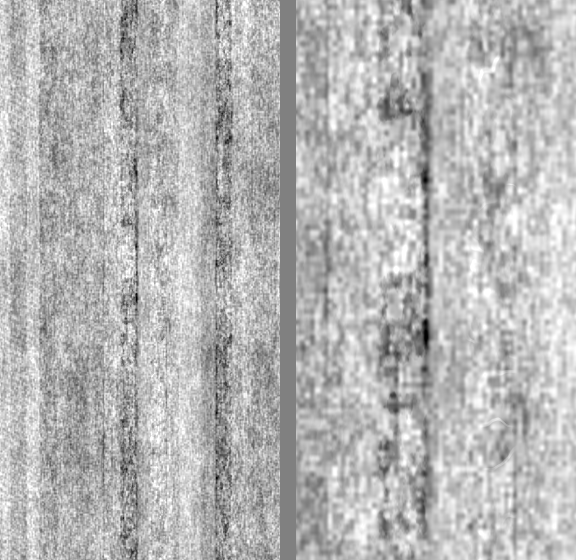
Left: the whole. Right: its middle third, enlarged.
Reproduce this texture procedurally as a Shadertoy shader.

```glsl
const int STRIPS = 17;

// Left edge, grey tone and wear of each vertical strip
const float EDGE[STRIPS] = float[](0.0, 0.037, 0.094, 0.141, 0.203, 0.273, 0.370, 0.430,
    0.490, 0.534, 0.594, 0.641, 0.682, 0.716, 0.771, 0.828, 0.898);
const float TONE[STRIPS] = float[](0.81, 0.70, 0.81, 0.65, 0.69, 0.69, 0.75, 0.66,
    0.70, 0.76, 0.75, 0.82, 0.77, 0.68, 0.65, 0.77, 0.70);
const float WEAR[STRIPS] = float[](0.2, 0.3, 0.3, 0.6, 0.5, 0.5, 0.6, 1.0,
    0.2, 0.7, 0.4, 0.1, 0.1, 0.2, 1.0, 0.5, 0.5);

float hash(vec2 p) {
    vec3 q = fract(vec3(p.xyx) * 0.1031);
    q += dot(q, q.yzx + 33.33);
    return fract((q.x + q.y) * q.z);
}

float noise(vec2 p) {
    vec2 i = floor(p), f = fract(p);
    f = f * f * (3.0 - 2.0 * f);
    return mix(mix(hash(i), hash(i + vec2(1, 0)), f.x),
               mix(hash(i + vec2(0, 1)), hash(i + vec2(1, 1)), f.x), f.y);
}

float fbm(vec2 p) {
    float sum = 0.0, amp = 0.5;
    for (int i = 0; i < 4; i++) {
        sum += amp * noise(p);
        p = p * 2.03 + 17.3;
        amp *= 0.5;
    }
    return sum / 0.9375;
}

// Tone in x and wear in y, blended softly from strip to strip
vec2 stripAt(float x) {
    vec2 strip = vec2(TONE[0], WEAR[0]);
    for (int i = 1; i < STRIPS; i++) {
        float blend = smoothstep(-0.004, 0.004, x - EDGE[i]);
        strip = mix(strip, vec2(TONE[i], WEAR[i]), blend);
    }
    return strip;
}

// Narrow joint that fades in and out along its length
float seam(vec2 p, float x, float width) {
    float d = (p.x - x) / width;
    return exp(-d * d) * smoothstep(0.2, 0.7, fbm(vec2(x * 91.0, p.y * 14.0)));
}

// Thin curved scratches along the contours of a noise field
float scratches(vec2 p) {
    float n = noise(p * vec2(34.0, 19.0) + 2.0 * fbm(p * 15.0));
    float line = 1.0 - smoothstep(0.02, 0.07, abs(n - 0.5));
    return line * smoothstep(0.45, 0.65, noise(p * vec2(30.0, 24.0) + 51.0));
}

float fineGrain(vec2 p) {
    float fibre = noise(p * vec2(190.0, 75.0)) - 0.5;
    float speckle = noise(p * vec2(150.0, 160.0) + 73.0) - 0.5;
    return 0.25 * (fibre + speckle);
}

void mainImage(out vec4 fragColor, in vec2 fragCoord) {
    vec2 p = fragCoord / iResolution.x;
    float sway = 0.003 * (noise(vec2(p.x * 8.0, p.y * 5.0)) - 0.5);
    vec2 strip = stripAt(p.x + sway);
    float wear = strip.y;
    float grey = strip.x;

    // Cloudy stains, large and small
    grey += 0.17 * (fbm(p * vec2(5.0, 3.0) + 9.0) - 0.5);
    grey += 0.30 * (fbm(p * vec2(20.0, 11.0) + 31.0) - 0.5) * mix(0.6, 1.2, wear);

    // Long vertical streaks and saw lines
    grey += 0.09 * (noise(vec2(p.x * 55.0, p.y * 1.5)) - 0.5);
    grey += 0.13 * (noise(vec2(p.x * 170.0, p.y * 5.0)) - 0.5) * mix(0.5, 1.1, wear);

    // Slanted chatter marks on the left boards
    float chatter = sin(260.0 * p.y + 130.0 * p.x + 5.0 * noise(p * 18.0));
    grey += 0.03 * chatter * (1.0 - smoothstep(0.10, 0.16, p.x));

    // Dark flecks and pale scratches on worn wood
    float fleck = smoothstep(0.52, 0.72, fbm(p * vec2(62.0, 34.0) + 5.0));
    grey -= 0.24 * fleck * wear * wear;
    float scarred = smoothstep(0.53, 0.545, p.x) - smoothstep(0.585, 0.60, p.x);
    grey += 0.12 * scratches(p) * scarred;

    grey += fineGrain(p) * mix(0.75, 1.3, wear);

    // Dark joints
    grey -= 0.18 * seam(p, 0.370, 0.003);
    grey -= 0.26 * seam(p, 0.489, 0.005);
    grey -= 0.20 * seam(p, 0.594, 0.003);
    grey -= 0.26 * seam(p, 0.772, 0.004);

    fragColor = vec4(vec3(clamp(grey, 0.0, 1.0)), 1.0);
}
```
